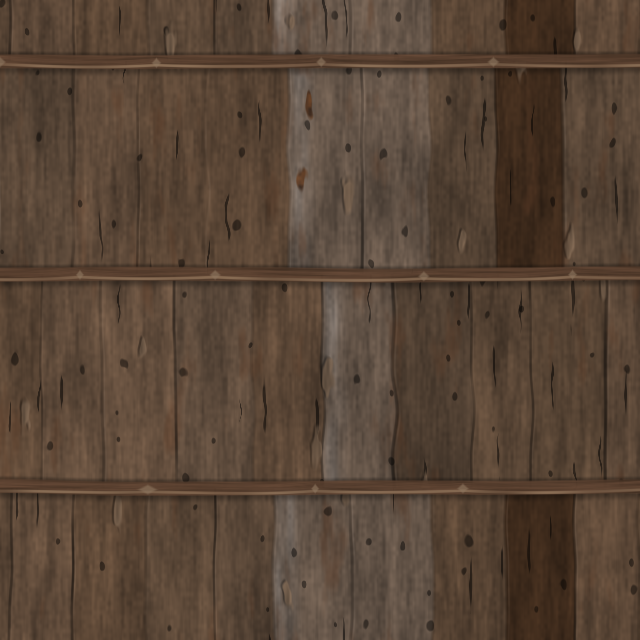
Reproduce this texture procedurally as a three.js fragment shader.

```glsl
// Weathered vertical wood planks in three courses, split by thin horizontal battens.
varying vec2 vUv;

float hash(vec2 p) {
  vec3 q = fract(vec3(p.xyx) * 0.1031);
  q += dot(q, q.yzx + 33.33);
  return fract((q.x + q.y) * q.z);
}

float noise(vec2 p) {
  vec2 i = floor(p), f = fract(p);
  f = f * f * (3.0 - 2.0 * f);
  return mix(mix(hash(i), hash(i + vec2(1.0, 0.0)), f.x),
             mix(hash(i + vec2(0.0, 1.0)), hash(i + 1.0), f.x), f.y);
}

float fbm(vec2 p) {
  float sum = 0.0, amp = 0.5;
  for (int i = 0; i < 4; i++) {
    sum += amp * noise(p);
    p = p * 2.0 + 17.3;
    amp *= 0.5;
  }
  return sum;
}

// Ragged elliptical blemishes, at most one per grid cell
float marks(vec2 uv, vec2 grid, vec2 radius, float chance, float seed) {
  vec2 g = uv * grid;
  g.y += hash(vec2(floor(g.x), seed));
  vec2 id = floor(g) + seed;
  vec2 centre = 0.3 + 0.4 * vec2(hash(id + 3.1), hash(id + 7.7));
  vec2 d = (fract(g) - centre) / grid;
  d.x += 0.006 * (noise(uv * vec2(20.0, 45.0) + seed) - 0.5);
  float size = 0.5 + 0.5 * hash(id + 11.9);
  float r = length(d / (radius * size)) + 0.9 * (noise(uv * vec2(170.0, 60.0)) - 0.5);
  return step(hash(id), chance) * (1.0 - smoothstep(0.6, 1.15, r));
}

// Base colour of one plank: brown, faded grey or dark
vec3 plankColour(float id, float course) {
  float h = hash(vec2(id, course * 5.0 + 2.0));
  vec3 c = mix(vec3(0.315, 0.245, 0.185), vec3(0.37, 0.295, 0.235), h);
  c += vec3(0.012, 0.0, -0.008) * (hash(vec2(id + 9.0, course)) - 0.3);
  bool middle = course < 0.5;
  if (id == 4.0 || (id == 5.0 && !middle)) c = vec3(0.385, 0.325, 0.277);
  if (id == 7.0 && !middle) c = vec3(0.245, 0.168, 0.11);
  if (id == 5.0 && middle) c = vec3(0.295, 0.235, 0.185);
  return c;
}

void main() {
  vec2 uv = vUv;
  float level = (uv.y - 0.238) * 3.0;
  float course = mod(floor(level), 3.0);
  vec2 woodUv = uv + vec2(course * 3.7, course * 5.3);

  // Planks, nine across with uneven edges
  float px = uv.x * 9.0 + 0.3 * (noise(vec2(uv.x * 7.0, course * 17.0)) - 0.5);
  px -= course < 0.5 ? 0.55 : 0.0;
  px += 0.07 * (noise(woodUv * vec2(5.0, 14.0)) - 0.5);
  float edge = floor(px + 0.5);
  float side = px - edge;
  vec3 col = mix(plankColour(edge - 1.0, course), plankColour(edge, course),
                 smoothstep(-0.025, 0.025, side));

  // Pale bleached streak on the grey plank
  float q = px - 4.0;
  float streak = smoothstep(-0.03, 0.1, q) * (1.0 - smoothstep(0.15, 0.42, q));
  col = mix(col, vec3(0.46, 0.42, 0.39), streak * (0.25 + 0.8 * noise(woodUv * vec2(90.0, 16.0))));

  // Stains, vertical grain and fine fibres
  float stain = fbm(woodUv * vec2(18.0, 8.0));
  float grain = fbm(woodUv * vec2(75.0, 7.0));
  float fibre = noise(woodUv * vec2(240.0, 35.0));
  float speck = noise(woodUv * vec2(190.0, 140.0));
  col *= 1.0 + 0.4 * (stain - 0.47) + 0.45 * (grain - 0.47)
       + 0.17 * (fibre - 0.5) + 0.13 * (speck - 0.5);
  col = mix(col, vec3(0.36, 0.23, 0.15), 0.4 * smoothstep(0.58, 0.8, fbm(woodUv * vec2(34.0, 9.0) + 40.0)));

  // Gaps between planks, open in some places and tight in others
  float gap = 1.0 - smoothstep(0.006, 0.032, abs(side));
  float open = hash(vec2(edge, course + 21.0)) * (0.4 + 0.6 * noise(vec2(edge * 7.0, woodUv.y * 16.0)));
  col *= 1.0 - 0.6 * gap * open;
  float lip = 1.0 - smoothstep(0.0, 0.02, abs(side - 0.035));
  col += 0.07 * lip * noise(vec2(edge * 3.0, woodUv.y * 24.0)) * hash(vec2(edge, course + 5.0));

  // Cracks, knots, rust and torn pale slivers
  col *= 1.0 - 0.5 * marks(woodUv, vec2(25.0, 7.0), vec2(0.0026, 0.045), 0.25, 2.0);
  col *= 1.0 - 0.45 * marks(woodUv, vec2(19.0, 17.0), vec2(0.006, 0.009), 0.28, 13.0);
  float rust = marks(woodUv, vec2(9.0, 8.0), vec2(0.01, 0.035), 0.07, 29.0);
  col = mix(col, mix(vec3(0.16, 0.09, 0.05), vec3(0.42, 0.23, 0.1), speck), 0.75 * rust);
  float sliver = marks(woodUv, vec2(11.0, 9.0), vec2(0.010, 0.032), 0.12, 41.0);
  float cut = marks(woodUv + vec2(0.003, -0.002), vec2(11.0, 9.0), vec2(0.010, 0.032), 0.12, 41.0);
  col *= 1.0 - 0.35 * cut;
  col = mix(col, vec3(0.49, 0.40, 0.32) * (0.8 + 0.35 * fibre), 0.75 * sliver);

  // Battens, gently sagging between their joints
  float k = floor(level + 0.5);
  float y = (level - k) / 3.0 + 0.005 * (noise(vec2(uv.x * 5.0, k * 9.0)) - 0.5);
  float joint = uv.x * 3.6 + 0.5 * noise(vec2(uv.x * 3.0, k * 7.0 + 1.0)) + k * 0.37;
  float f = fract(joint);
  float sag = 4.0 * f * (1.0 - f);
  col *= 1.0 - 0.3 * smoothstep(-0.024, -0.011, y) * (1.0 - smoothstep(0.011, 0.018, y));
  float body = smoothstep(-0.012, -0.009, y) * (1.0 - smoothstep(0.009, 0.013, y));
  float along = fbm(vec2(uv.x * 9.0 + k * 5.0, (y + 0.004 * sag) * 260.0));
  vec3 batten = mix(vec3(0.24, 0.17, 0.12), vec3(0.45, 0.32, 0.24), along);
  col = mix(col, batten, 0.92 * body);

  // Worn lower edge and raised tips at the joints
  float rim = 1.0 - smoothstep(0.0008, 0.0034, abs(y + 0.0045 + 0.003 * sag));
  col = mix(col, vec3(0.56, 0.45, 0.35), rim * (0.35 + 0.6 * noise(vec2(uv.x * 14.0, k * 4.0))));
  float fromJoint = min(f, 1.0 - f) / 4.0;
  float tip = 1.0 - smoothstep(0.5, 1.1, fromJoint / 0.009 + abs(y + 0.001) / 0.009);
  col = mix(col, vec3(0.55, 0.46, 0.37), 0.65 * tip);

  gl_FragColor = vec4(col, 1.0);
}
```
